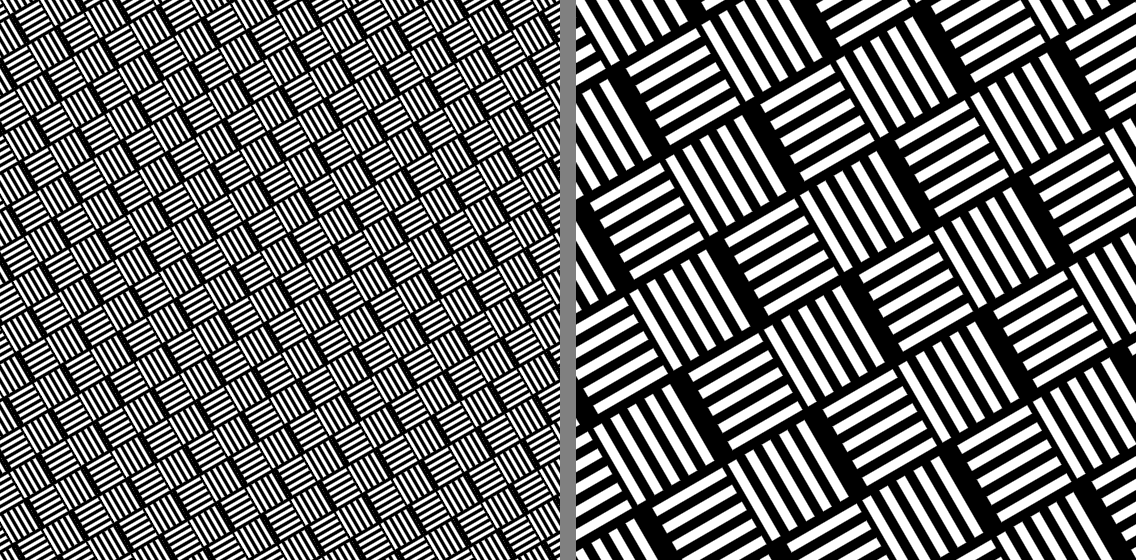
Left, the full canvas; right, a detail of the centre.
This pattern is drawn by a Shadertoy shader. Its source:

```glsl
const float CELL = 30.0 / 512.0;      // side of one block, in canvas heights
const float TILT = radians(30.0);
const vec2 GRID_SHIFT = vec2(0.07, -0.08);
const float STRIPES = 5.0;            // bars in each block
const float BAR_WIDTH = 0.099;        // in block sides
const float UPRIGHT_LENGTH = 0.9;
const float LEVEL_LENGTH = 0.82;
const float UPRIGHT_SHIFT = 0.044;    // upright bars sit left of centre
const float LEVEL_SHIFT = 0.03;       // level bars sit right of centre

const vec3 INK = vec3(0.0);
const vec3 PAPER = vec3(1.0);

vec2 rotate(vec2 p, float angle) {
    float c = cos(angle), s = sin(angle);
    return vec2(c * p.x + s * p.y, c * p.y - s * p.x);
}

// Signed distance to a row of parallel bars; p.x runs across them, p.y along
float barsDistance(vec2 p, float count, vec2 size) {
    float across = abs(fract((p.x + 0.5) * count) - 0.5) / count;
    return max(across - 0.5 * size.x, abs(p.y) - 0.5 * size.y);
}

// Checkerboard of blocks whose bars alternate in direction
float weaveDistance(vec2 grid) {
    vec2 id = floor(grid);
    vec2 local = grid - id - 0.5;
    bool upright = mod(id.x + id.y, 2.0) < 0.5;
    if (upright) {
        vec2 p = local + vec2(UPRIGHT_SHIFT, 0.0);
        return barsDistance(p, STRIPES, vec2(BAR_WIDTH, UPRIGHT_LENGTH));
    }
    vec2 p = vec2(local.y, local.x - LEVEL_SHIFT);
    return barsDistance(p, STRIPES, vec2(BAR_WIDTH, LEVEL_LENGTH));
}

float coverage(float dist, float pixel) {
    return clamp(0.5 - dist / pixel, 0.0, 1.0);
}

void mainImage(out vec4 fragColor, in vec2 fragCoord) {
    vec2 p = (fragCoord - 0.5 * iResolution.xy) / iResolution.y;
    vec2 grid = rotate(p, TILT) / CELL + GRID_SHIFT;
    float pixel = 1.2 / (iResolution.y * CELL);

    float bars = coverage(weaveDistance(grid), pixel);
    fragColor = vec4(mix(INK, PAPER, bars), 1.0);
}
```
